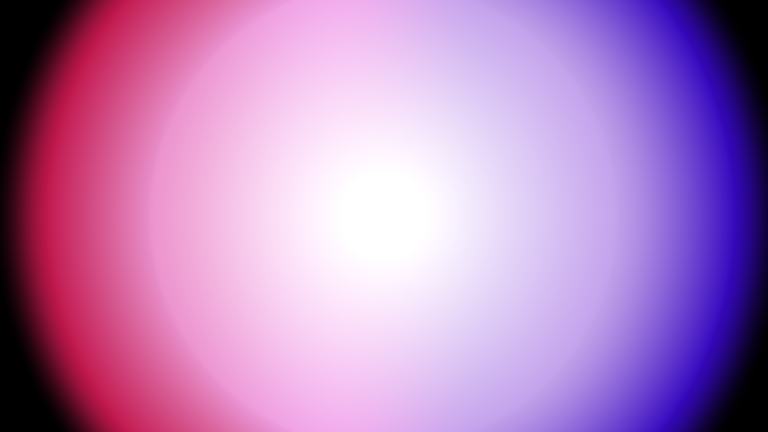
A Shadertoy shader for this background:

```glsl
// A white glow at the centre of a round two-toned disc, pink on the left and
// violet on the right, that deepens to a saturated rim and fades into black.
// Radial ramps set the depth; the horizontal position sets the hue.

// Pale tint of the disc: rose, then a soft magenta crest, then lavender
vec3 paleTint(float x) {
    vec3 rose = vec3(0.91, 0.56, 0.79);
    vec3 crest = vec3(0.93, 0.64, 0.91);
    vec3 lavender = vec3(0.75, 0.62, 0.91);
    vec3 tint = mix(rose, crest, smoothstep(-0.5, -0.08, x));
    return mix(tint, lavender, smoothstep(-0.12, 0.24, x));
}

// Saturated tint of the rim: crimson to deep blue
vec3 rimTint(float x) {
    return mix(vec3(0.76, 0.09, 0.30), vec3(0.21, 0.03, 0.75),
               smoothstep(-0.4, 0.4, x));
}

void mainImage(out vec4 fragColor, in vec2 fragCoord) {
    // Centred coordinates, one unit per canvas height
    vec2 p = (fragCoord - 0.5 * iResolution.xy) / iResolution.y;
    float r = length(p);
    float side = smoothstep(-0.5, 0.5, p.x);

    // Outer band, from the pale disc to the rim
    float rimRadius = mix(0.785, 0.815, side);
    float depth = clamp((r - 0.54) / (rimRadius - 0.54), 0.0, 1.0);
    depth = pow(depth, mix(1.0, 1.25, side));
    vec3 color = mix(paleTint(p.x), rimTint(p.x), depth);

    // White glow, with a flat core and a linear falloff
    float glow = clamp((0.54 - r) / 0.46, 0.0, 1.0);
    color = mix(color, vec3(1.0), glow);

    // Faint edge of the inner disc
    color += 0.015 * (1.0 - smoothstep(0.535, 0.55, r));

    // Fade into the dark corners
    color *= 1.0 - smoothstep(rimRadius - 0.02, rimRadius + 0.125, r);

    fragColor = vec4(clamp(color, 0.0, 1.0), 1.0);
}
```
